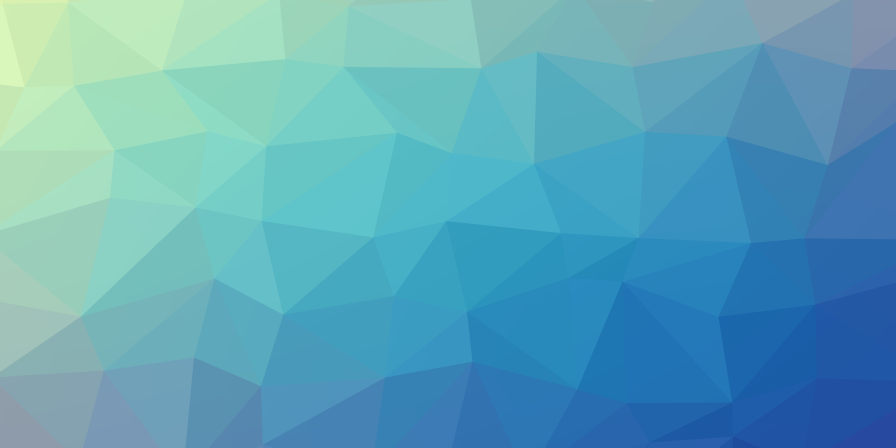
Write a Shadertoy shader that draws this background.

```glsl
// Low-poly mesh of flat triangles, from pale lime through teal to deep blue.

const vec2 CELL = vec2(0.204, 0.176);     // mesh spacing, in canvas heights
const vec2 MESH_ORIGIN = vec2(0.01, -0.022);
const float JITTER = 0.62;                // vertex scatter, in cells
const float FACET_FLATNESS = 0.92;        // 0 = smooth gradient, 1 = flat facets
const float FACET_CONTRAST = 0.045;

float hash(vec2 p) {
    return fract(sin(dot(p, vec2(127.1, 311.7))) * 43758.5);
}

// Quadratic blend passing through a, b, c at t = 0, 0.5, 1
vec3 blend3(vec3 a, vec3 b, vec3 c, float t) {
    return a * (1.0 - t) * (1.0 - 2.0 * t)
         + b * 4.0 * t * (1.0 - t)
         + c * t * (2.0 * t - 1.0);
}

// Background colour field, uv from lower left to upper right
vec3 gradient(vec2 uv) {
    uv = clamp(uv, 0.0, 1.0);
    vec3 bottom = blend3(vec3(0.58, 0.60, 0.67), vec3(0.22, 0.45, 0.69),
                         vec3(0.14, 0.26, 0.60), uv.x);
    vec3 middle = blend3(vec3(0.71, 0.86, 0.73), vec3(0.26, 0.68, 0.77),
                         vec3(0.21, 0.41, 0.67), uv.x);
    vec3 top = blend3(vec3(0.88, 0.96, 0.70), vec3(0.59, 0.79, 0.73),
                      vec3(0.56, 0.58, 0.67), uv.x);
    return blend3(bottom, middle, top, uv.y);
}

// Jittered mesh vertex for an integer grid id
vec2 vertex(vec2 id) {
    vec2 offset = vec2(hash(id), hash(id + 37.2)) - 0.5;
    return MESH_ORIGIN + (id + JITTER * offset) * CELL;
}

// Signed distance to the line a-b, positive on its left
float edgeDistance(vec2 p, vec2 a, vec2 b) {
    vec2 e = normalize(b - a);
    return e.x * (p.y - a.y) - e.y * (p.x - a.x);
}

// Adds one counter-clockwise facet: colour in rgb, coverage in a
void addFacet(inout vec4 sum, vec2 p, vec2 a, vec2 b, vec2 c,
              float aspect, float pixel, float seed) {
    float d = min(edgeDistance(p, a, b),
                  min(edgeDistance(p, b, c), edgeDistance(p, c, a)));
    float coverage = clamp(0.5 + d / pixel, 0.0, 1.0);
    vec2 samplePos = mix(p, (a + b + c) / 3.0, FACET_FLATNESS);
    vec3 color = gradient(samplePos / vec2(aspect, 1.0));
    color += FACET_CONTRAST * (seed - 0.5);
    sum += vec4(color, 1.0) * coverage;
}

void mainImage(out vec4 fragColor, in vec2 fragCoord) {
    float aspect = iResolution.x / iResolution.y;
    float pixel = 1.0 / iResolution.y;
    vec2 p = fragCoord * pixel;
    vec2 home = floor((p - MESH_ORIGIN) / CELL);
    vec4 sum = vec4(0.0);

    // Each nearby cell is a quad split along a random diagonal
    for (int j = -1; j <= 1; j++) {
        for (int i = -1; i <= 1; i++) {
            vec2 id = home + vec2(i, j);
            vec2 sw = vertex(id);
            vec2 se = vertex(id + vec2(1.0, 0.0));
            vec2 ne = vertex(id + vec2(1.0, 1.0));
            vec2 nw = vertex(id + vec2(0.0, 1.0));
            float seedA = hash(id + 11.3);
            float seedB = hash(id + 71.9);
            if (hash(id + 5.7) < 0.6) {
                addFacet(sum, p, sw, se, ne, aspect, pixel, seedA);
                addFacet(sum, p, sw, ne, nw, aspect, pixel, seedB);
            } else {
                addFacet(sum, p, sw, se, nw, aspect, pixel, seedA);
                addFacet(sum, p, se, ne, nw, aspect, pixel, seedB);
            }
        }
    }
    fragColor = vec4(sum.rgb / max(sum.a, 0.001), 1.0);
}
```
